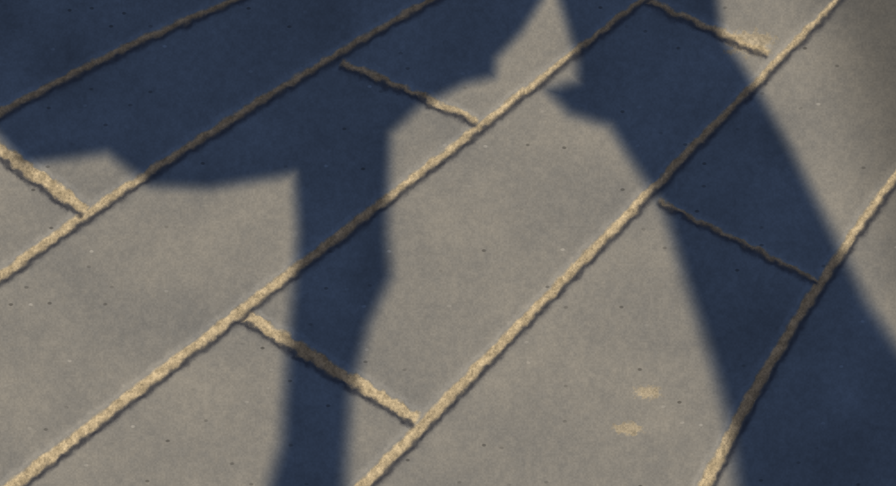
This texture is drawn by a Shadertoy shader. Its source:

```glsl
const float VIEW_HEIGHT = 4.18;
const vec3 STONE_WARM = vec3(0.58, 0.55, 0.50);
const vec3 STONE_COOL = vec3(0.48, 0.465, 0.44);
const vec3 STONE_SHADE = vec3(0.16, 0.20, 0.27);
const vec3 SAND_LIT = vec3(0.76, 0.67, 0.52);
const vec3 SAND_SHADE = vec3(0.29, 0.265, 0.235);
const vec3 GROOVE_LIT = vec3(0.20, 0.20, 0.22);
const vec3 GROOVE_SHADE = vec3(0.08, 0.10, 0.15);
const float PENUMBRA = 0.075;
const float SPECK_CELL = 0.17;

// Long joints: x = a + b*y + c*y*y
const vec3 COURSES[5] = vec3[5](
    vec3(2.0, -2.3, 0.25), vec3(3.70, -1.743, 0.079), vec3(5.52, -1.27, -0.006),
    vec3(7.2, -0.975, 0.0), vec3(8.955, -0.90, 0.05));

// Cross joints: start and end
const vec4 CROSSES[5] = vec4[5](
    vec4(-0.1, 1.22, 0.75, 1.82), vec4(2.93, 0.53, 4.12, 1.05), vec4(5.54, 0.0, 6.62, 0.46),
    vec4(2.08, 2.70, 3.60, 3.62), vec4(5.66, 1.72, 7.05, 2.43));
const float CROSS_WIDTH[5] = float[5](0.055, 0.03, 0.028, 0.052, 0.022);

// Outlines of the two cast shadows
const vec2 LEFT_SHADOW[24] = vec2[24](
    vec2(-0.5, -0.5), vec2(4.85, -0.5), vec2(4.66, 0.0), vec2(4.48, 0.28), vec2(4.27, 0.5),
    vec2(4.25, 0.66), vec2(4.0, 0.72), vec2(3.6, 0.92), vec2(3.36, 1.15), vec2(3.33, 2.0),
    vec2(3.36, 2.38), vec2(3.17, 2.8), vec2(3.02, 3.4), vec2(2.95, 4.6), vec2(2.2, 4.6),
    vec2(2.42, 3.8), vec2(2.47, 3.0), vec2(2.56, 2.0), vec2(2.53, 1.5), vec2(1.8, 1.62),
    vec2(1.3, 1.6), vec2(0.92, 1.32), vec2(0.2, 1.42), vec2(-0.5, 0.6));
const vec2 RIGHT_SHADOW[21] = vec2[21](
    vec2(4.78, -0.5), vec2(4.82, 0.0), vec2(4.97, 0.5), vec2(4.97, 0.7), vec2(4.72, 0.78),
    vec2(4.9, 0.97), vec2(5.25, 1.08), vec2(5.45, 1.4), vec2(5.72, 1.8), vec2(5.9, 2.4),
    vec2(6.1, 3.0), vec2(6.27, 3.6), vec2(6.4, 4.6), vec2(8.2, 4.6), vec2(8.2, 3.7),
    vec2(7.45, 2.6), vec2(7.2, 2.1), vec2(6.8, 1.3), vec2(6.5, 0.75), vec2(6.2, 0.3),
    vec2(6.1, -0.5));

float hash(vec2 p) {
    vec3 q = fract(vec3(p.xyx) * 0.1031);
    q += dot(q, q.yzx + 33.33);
    return fract((q.x + q.y) * q.z);
}

float noise(vec2 p) {
    vec2 i = floor(p), f = fract(p);
    f = f * f * (3.0 - 2.0 * f);
    return mix(mix(hash(i), hash(i + vec2(1, 0)), f.x),
               mix(hash(i + vec2(0, 1)), hash(i + 1.0), f.x), f.y);
}

float fbm(vec2 p) {
    float sum = 0.0, amp = 0.5;
    for (int i = 0; i < 4; i++) {
        sum += amp * noise(p);
        p = mat2(1.6, 1.2, -1.2, 1.6) * p + 7.3;
        amp *= 0.5;
    }
    return sum;
}

// Updates squared distance and inside sign for one polygon edge
void polygonEdge(vec2 p, vec2 a, vec2 b, inout float d2, inout float side) {
    vec2 e = b - a, w = p - a;
    vec2 r = w - e * clamp(dot(w, e) / dot(e, e), 0.0, 1.0);
    d2 = min(d2, dot(r, r));
    bvec3 c = bvec3(p.y >= a.y, p.y < b.y, e.x * w.y > e.y * w.x);
    if (all(c) || all(not(c))) side = -side;
}

float shadowAmount(vec2 p) {
    float dl = 100.0, dr = 100.0, sl = 1.0, sr = 1.0;
    for (int i = 0; i < 24; i++) polygonEdge(p, LEFT_SHADOW[i], LEFT_SHADOW[(i + 1) % 24], dl, sl);
    for (int i = 0; i < 21; i++) polygonEdge(p, RIGHT_SHADOW[i], RIGHT_SHADOW[(i + 1) % 21], dr, sr);
    float soft = PENUMBRA + 0.012 * p.y;
    float left = 1.0 - smoothstep(-soft, soft, sl * sqrt(dl));
    float right = 1.0 - smoothstep(-soft, soft * 1.2, sr * sqrt(dr));
    return 1.0 - (1.0 - left) * (1.0 - right);
}

// x: sand cover, y: dark groove, z: pale rim
void addJoint(float d, float width, float mask, inout vec3 joint) {
    float groove = (d - width * 1.25) / 0.028, rim = (d + width * 1.6) / 0.03;
    joint = max(joint, mask * vec3(1.0 - smoothstep(width - 0.018, width + 0.018, abs(d)),
                                   exp(-groove * groove), exp(-rim * rim)));
}

void mainImage(out vec4 fragColor, in vec2 fragCoord) {
    vec2 p = fragCoord / iResolution.y * VIEW_HEIGHT;
    p.y = VIEW_HEIGHT - p.y;
    float grain = fbm(p * 22.0), cloud = fbm(p * 1.8), grit = noise(p * 65.0);
    float shade = shadowAmount(p);

    // Joints
    vec3 joint = vec3(0.0);
    float wobble = (fbm(p * 13.0) - 0.47) * 0.05, row = 0.0;
    for (int i = 0; i < 5; i++) {
        vec3 k = COURSES[i];
        float slope = k.y + 2.0 * k.z * p.y;
        float d = (p.x - k.x - p.y * (k.y + k.z * p.y)) / sqrt(1.0 + slope * slope);
        row += step(0.0, d);
        addJoint(d + wobble, 0.028 + 0.006 * p.y, 1.0, joint);
    }
    for (int i = 0; i < 5; i++) {
        vec2 a = CROSSES[i].xy, e = CROSSES[i].zw - a, w = p - a;
        float h = dot(w, e) / dot(e, e);
        float mask = smoothstep(-0.01, 0.02, h) * (1.0 - smoothstep(0.98, 1.01, h));
        addJoint((e.x * w.y - e.y * w.x) / length(e) + wobble * 1.5, CROSS_WIDTH[i], mask, joint);
    }

    // Stone surface
    float warm = 0.55 + 1.2 * (cloud - 0.47) + 0.7 * (grain - 0.47) + 0.08 * (hash(vec2(row, 4.0)) - 0.5);
    vec3 lit = mix(STONE_COOL, STONE_WARM, clamp(warm, -0.3, 1.3));
    lit *= 1.0 - 0.28 * smoothstep(6.9, 7.9, p.x + 0.3 * (1.0 - p.y));
    vec3 dark = STONE_SHADE * (0.86 + 0.3 * cloud + 0.16 * (grain - 0.47));
    vec3 color = mix(lit, dark, shade);
    color *= 1.0 + 0.07 * (grit - 0.5) + 0.10 * joint.z;

    // Scattered specks
    vec2 cell = floor(p / SPECK_CELL);
    vec2 center = 0.25 + 0.5 * vec2(hash(cell + 3.0), hash(cell + 19.0));
    float speck = length((fract(p / SPECK_CELL) - center) * vec2(0.8, 1.2)) * SPECK_CELL;
    float present = step(0.80, hash(cell + 41.0));
    color *= 1.0 + present * (1.0 - smoothstep(0.005, 0.022, speck)) * mix(-0.3, 0.22, hash(cell + 57.0));

    // Loose sand
    float loose = 0.0;
    for (int i = 0; i < 3; i++) {
        vec2 spot = i == 0 ? vec2(5.55, 3.38) : i == 1 ? vec2(5.41, 3.69) : vec2(6.42, 0.37);
        vec2 q = (p - spot) / (i == 2 ? vec2(0.24, 0.12) : vec2(0.15, 0.065));
        loose = max(loose, 1.0 - smoothstep(0.5, 1.1, length(q) + 1.4 * (grain - 0.47)));
    }
    vec3 sand = mix(SAND_LIT, SAND_SHADE, shade) * (0.68 + 0.5 * grain + 0.18 * grit);
    color = mix(color, sand, loose * 0.6);

    // Fill the joints, then cut their dark edges
    color = mix(color, sand, joint.x * 0.92);
    color = mix(color, mix(GROOVE_LIT, GROOVE_SHADE, shade), joint.y * (0.5 + 0.5 * grain));
    fragColor = vec4(clamp(color, 0.0, 1.0), 1.0);
}
```
